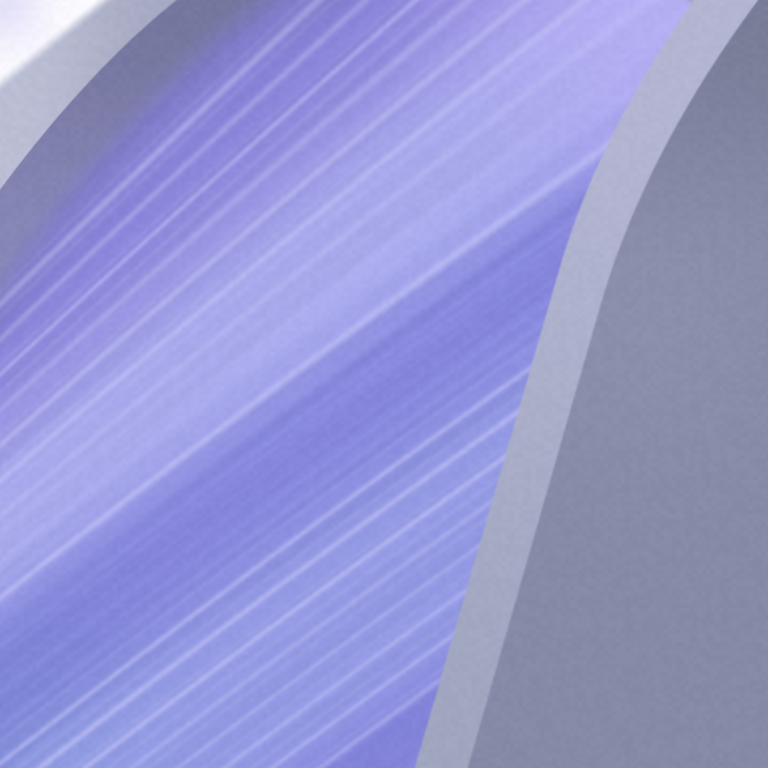
A three.js fragment shader for this background:

```glsl
// Violet sheet crossed by fanned light streaks, framed by curved grey bands.
// A curved "lane" coordinate is constant along each streak; tones and streaks
// are functions of the lane, and the frame edges are simple quadratics.

#define LANE_STEP 0.046
#define LANE_FIRST 0.328
#define STREAK_WIDTH 0.0052
#define STREAK_GAIN 0.62
#define FAN_START 0.215
#define FAN_SPREAD 0.5
#define GRAIN 0.022
#define EDGE 0.0025

varying vec2 vUv;

float hash(vec2 p) {
  return fract(sin(dot(p, vec2(127.1, 311.7))) * 43758.5453);
}

float noise(vec2 p) {
  vec2 i = floor(p);
  vec2 f = fract(p);
  f = f * f * (3.0 - 2.0 * f);
  return mix(mix(hash(i), hash(i + vec2(1.0, 0.0)), f.x),
             mix(hash(i + vec2(0.0, 1.0)), hash(i + vec2(1.0, 1.0)), f.x), f.y);
}

float bell(float d, float width) {
  return exp(-d * d / (width * width));
}

// Height at which the streak through p meets the left side
float laneAt(vec2 p) {
  float lane = p.y - 0.78 * p.x + 0.05 * p.x * p.x;
  float above = max(lane - FAN_START, 0.0);
  return lane - above + above / (1.0 + FAN_SPREAD * p.x);
}

// Broad tones of the sheet, from the lower lanes to the upper ones
vec3 sheetTone(vec2 p, float lane) {
  vec3 periwinkle = vec3(0.575, 0.60, 0.89);
  vec3 deepBlue = vec3(0.52, 0.525, 0.86);
  vec3 paleLilac = vec3(0.66, 0.665, 0.925);
  vec3 violet = vec3(0.54, 0.52, 0.85);
  vec3 col = mix(deepBlue, periwinkle, smoothstep(-0.34, -0.24, lane));
  col = mix(col, deepBlue, smoothstep(-0.06, 0.09, lane));
  col = mix(col, paleLilac, smoothstep(0.15, 0.28, lane));
  col = mix(col, violet, smoothstep(0.31, 0.56, lane));
  col += vec3(0.05, 0.02, 0.03) * smoothstep(1.35, 1.9, p.x + p.y);
  col -= vec3(0.025, 0.0, 0.015) * (1.0 - smoothstep(0.0, 0.35, length(p)));
  return col;
}

// Bright evenly stepped streaks, leaving a calm stretch in the middle
float streaks(vec2 p, float lane) {
  float sum = 0.0;
  for (int k = -14; k <= 6; k++) {
    float i = float(k);
    float centre = LANE_FIRST + LANE_STEP * i;
    float calm = smoothstep(0.015, 0.05, centre) * (1.0 - smoothstep(0.28, 0.32, centre));
    float strength = mix(0.55, 1.0, hash(vec2(i, 3.0))) * mix(1.0, 0.16, calm);
    float width = STREAK_WIDTH * mix(0.8, 1.25, hash(vec2(i, 8.0)));
    sum += strength * bell(lane - centre, width);
    float side = centre + LANE_STEP * mix(0.25, 0.7, hash(vec2(i, 5.0)));
    sum += 0.22 * mix(1.0, 0.5, calm) * bell(lane - side, STREAK_WIDTH * 0.8);
  }
  // Leading streak along the lower rim of the pale zone
  sum += bell(lane - 0.222, STREAK_WIDTH * 1.05);
  return min(sum, 1.0);
}

void main() {
  vec2 p = vUv;
  float lane = laneAt(p);

  // Sheet with streaks and fine brushed variation
  vec3 col = sheetTone(p, lane);
  col += 0.035 * (noise(vec2(lane * 75.0, p.x * 2.0)) - 0.5);
  vec3 streakColor = vec3(0.76, 0.76, 0.97);
  col = mix(col, streakColor, STREAK_GAIN * streaks(p, lane));

  // Soft shadowed fold at the upper left
  float foldEdge = 0.61 + 1.42 * p.x - p.x * p.x;
  vec3 foldColor = mix(vec3(0.53, 0.53, 0.72), vec3(0.46, 0.465, 0.62),
                       smoothstep(0.65, 1.0, p.y));
  float nearFold = smoothstep(-0.09, 0.0, p.y - foldEdge);
  col *= 1.0 - 0.07 * nearFold;
  col = mix(col, foldColor, smoothstep(-0.02, 0.055, p.y - foldEdge));

  // Light rim and white corner beyond the fold
  float rimEdge = 0.753 + 1.35 * p.x - 1.2 * p.x * p.x;
  vec3 rimColor = mix(vec3(0.73, 0.745, 0.83), vec3(0.65, 0.665, 0.76),
                      smoothstep(0.02, 0.22, p.x));
  col = mix(col, rimColor, smoothstep(-EDGE, EDGE, p.y - rimEdge));
  float cornerEdge = 0.885 + 0.8 * p.x;
  vec3 cornerColor = mix(vec3(0.985, 0.985, 1.0), vec3(0.89, 0.88, 0.97),
                         bell(length(p - vec2(0.0, 1.0)), 0.06));
  col = mix(col, cornerColor, smoothstep(-0.006, 0.018, p.y - cornerEdge));

  // Right band and the flat panel behind it
  float bendIn = max(p.y - 0.65, 0.0);
  float bendOut = max(p.y - 0.6, 0.0);
  float bandLeft = 0.54 + 0.29 * p.y + 0.6 * bendIn * bendIn;
  float bandRight = 0.609 + 0.287 * p.y + 0.57 * bendOut * bendOut;
  vec3 bandColor = mix(vec3(0.63, 0.65, 0.75), vec3(0.70, 0.71, 0.82),
                       smoothstep(0.0, 0.9, p.y));
  vec3 panelColor = mix(vec3(0.525, 0.54, 0.65), vec3(0.47, 0.49, 0.595),
                        smoothstep(0.65, 1.0, p.y));
  panelColor += 0.02 * bell(length(p - vec2(0.84, 0.58)), 0.2);
  col = mix(col, bandColor, smoothstep(-EDGE, EDGE, p.x - bandLeft));
  col = mix(col, panelColor, smoothstep(-EDGE, EDGE, p.x - bandRight));

  // Faint surface grain
  col += GRAIN * (noise(p * 180.0) - 0.5);
  gl_FragColor = vec4(clamp(col, 0.0, 1.0), 1.0);
}
```
